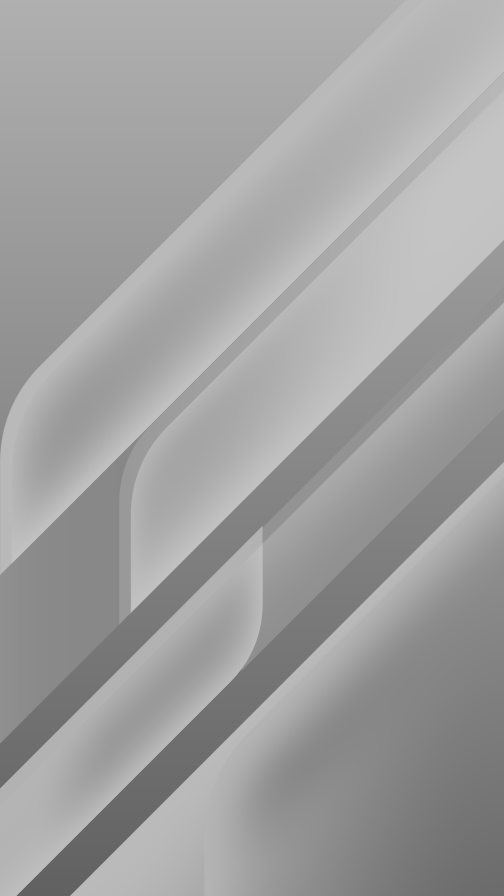
A Shadertoy shader for this background:

```glsl
// Overlapping grey glass panels running diagonally over a vertical gradient.
// Each panel is a smooth intersection of half planes, lit by glows that
// fade with depth from its edges; layers are painted back to front.

// Signed distance to the 45 degree line x + (1 - y) = c, negative below it.
float diagonal(vec2 p, float c) {
    return (c - p.x - 1.0 + p.y) * 0.7071;
}

// Maximum with a rounded corner of size k.
float roundMax(float a, float b, float k) {
    float h = max(k - abs(a - b), 0.0) / k;
    return max(a, b) + h * h * k * 0.25;
}

// Panel with a rounded upper left corner, open towards the lower right.
float panelTop(vec2 p, float c, float left, float k) {
    return roundMax(diagonal(p, c), left - p.x, k);
}

// Light falling off with depth below an edge.
float glow(float d, float width) {
    float t = max(-d, 0.0) / width;
    return exp(-t * (0.5 + 0.5 * t));
}

// Antialiased coverage of a signed distance.
float cover(float d) {
    float aa = 0.75 / iResolution.y;
    return smoothstep(aa, -aa, d);
}

void mainImage(out vec4 fragColor, in vec2 fragCoord) {
    vec2 p = fragCoord / iResolution.xy * vec2(0.5625, 1.0);
    float across = p.x / 0.5625;
    float shade = mix(0.38, 0.69, p.y);

    // Shaded recess at the left
    float recess = max(diagonal(p, 0.642), -diagonal(p, 0.830));
    recess = max(recess, p.x - 0.14);
    shade = mix(shade, 0.53 + 0.035 * exp(-p.x / 0.04), cover(recess));

    // Upper panel: rim, then body
    float bottom = -diagonal(p, 0.642);
    float rim = max(panelTop(p, 0.453, 0.0, 0.046), bottom);
    shade = mix(shade, 0.725, cover(rim));
    float inner = panelTop(p, 0.473, 0.013, 0.05);
    float body = mix(0.53, 0.72, pow(across, 0.7));
    body = mix(body, 0.74, 0.85 * glow(inner, 0.03));
    body = mix(body, 0.76, glow(bottom, 0.032));
    shade = mix(shade, body, cover(max(inner, bottom)));

    // Middle panel
    bottom = -diagonal(p, 0.830);
    rim = max(panelTop(p, 0.643, 0.133, 0.037), bottom);
    shade = mix(shade, mix(0.56, 0.72, across), cover(rim));
    inner = panelTop(p, 0.663, 0.146, 0.042);
    body = mix(0.64, 0.77, smoothstep(0.2, 0.5, p.x));
    body = mix(body, 0.74, 0.7 * glow(inner, 0.016));
    body = mix(body, 0.76, glow(bottom, 0.036));
    float side = mix(0.66, body, smoothstep(0.133, 0.15, p.x));
    shade = mix(shade, side, cover(max(inner, bottom)));

    // Right strip, partly behind the lower left panel
    bottom = -diagonal(p, 1.018);
    float behind = 0.27 - p.x;
    rim = max(max(diagonal(p, 0.882), bottom), behind);
    shade = mix(shade, 0.575, cover(rim));
    inner = diagonal(p, 0.900);
    body = mix(0.54, 0.57, across);
    body += mix(0.04, 0.14, across) * glow(inner, 0.042);
    shade = mix(shade, body, cover(max(max(inner, bottom), behind)));

    // Lower left panel, rounded at its lower right
    float outline = roundMax(bottom, p.x - 0.293, 0.037);
    rim = max(diagonal(p, 0.880), outline);
    shade = mix(shade, 0.70, cover(rim));
    body = mix(0.58, 0.70, smoothstep(0.13, 0.03, p.x));
    body = mix(body, 0.71, 0.8 * glow(inner, 0.025));
    body = mix(body, 0.75, 0.9 * glow(outline, 0.024));
    shade = mix(shade, body, cover(max(inner, outline)));

    // Bottom right panel with a soft dark hollow inside
    rim = diagonal(p, 1.078);
    float plate = mix(0.71, 0.42, smoothstep(0.1, 0.56, p.x)) + 0.35 * p.y;
    float rimShade = mix(min(plate, 0.72), 0.73, glow(rim, 0.06));
    shade = mix(shade, rimShade, cover(rim));
    inner = panelTop(p, 1.095, 0.228, 0.05);
    float hollow = (inner + 0.06) / 0.045;
    float dark = exp(-hollow * hollow) * smoothstep(0.02, 0.15, p.y);
    body = plate - 0.13 * dark * smoothstep(0.55, 0.2, p.x);
    body = mix(body, 0.71, 0.9 * glow(inner, 0.034));
    shade = mix(shade, min(body, 0.72), cover(inner));

    fragColor = vec4(vec3(clamp(shade, 0.0, 1.0)), 1.0);
}
```
